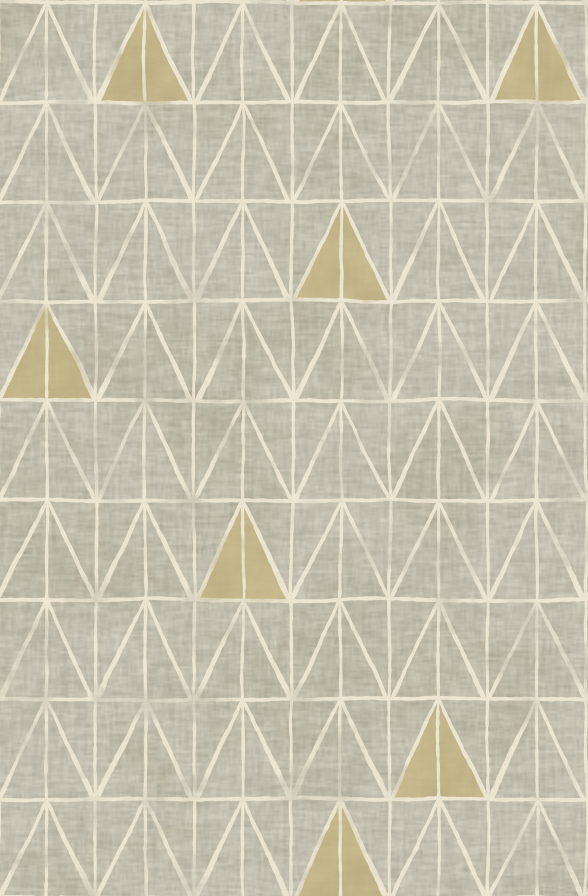
Give the GLSL for this pattern, as a Shadertoy shader.

```glsl
const vec2 GRID = vec2(6.0, 9.0);
const vec3 LINEN = vec3(0.765, 0.752, 0.692);
const vec3 STAIN = vec3(0.715, 0.695, 0.615);
const vec3 CREAM = vec3(0.920, 0.897, 0.820);
const vec3 GOLD = vec3(0.757, 0.708, 0.535);

// Rows from the top; bit c fills the triangle in column c.
const int ACCENT_ROWS[9] = int[9](34, 0, 8, 1, 0, 4, 0, 16, 8);

float hash(vec2 p) {
    vec3 q = fract(vec3(p.xyx) * 0.1031);
    q += dot(q, q.yzx + 33.33);
    return fract((q.x + q.y) * q.z);
}

float noise(vec2 p) {
    vec2 i = floor(p), f = fract(p);
    f = f * f * (3.0 - 2.0 * f);
    return mix(mix(hash(i), hash(i + vec2(1, 0)), f.x),
               mix(hash(i + vec2(0, 1)), hash(i + vec2(1, 1)), f.x), f.y);
}

float fbm(vec2 p) {
    float sum = 0.0, amplitude = 0.5;
    for (int i = 0; i < 5; i++) {
        sum += amplitude * noise(p);
        p = mat2(1.6, 1.2, -1.2, 1.6) * p + 7.3;
        amplitude *= 0.5;
    }
    return sum;
}

float stroke(float dist, float halfWidth, float aa) {
    return 1.0 - smoothstep(-aa, aa, abs(dist) - halfWidth);
}

// Hand-drawn waver of the grid lines
vec2 waver(vec2 p) {
    vec2 slow = vec2(noise(p * 1.3 + 4.0), noise(p * 1.3 + 41.0)) - 0.5;
    vec2 quick = vec2(noise(p * 4.5 + 17.0), noise(p * 4.5 + 73.0)) - 0.5;
    return 0.032 * slow + 0.014 * quick;
}

// Crossed threads: long, thin streaks in both directions
float weave(vec2 p) {
    float weft = noise(p * vec2(4.0, 31.0)) + noise(p * vec2(11.0, 47.0) + 9.0);
    float warp = noise(p * vec2(31.0, 4.0) + 50.0) + noise(p * vec2(47.0, 11.0) + 90.0);
    return 0.55 * weft + 0.45 * warp - 1.0;
}

vec3 linen(vec2 p) {
    float blotch = smoothstep(0.42, 0.72, fbm(p * 0.9 + 20.0));
    float scuff = smoothstep(0.50, 0.75, fbm(p * vec2(3.0, 5.0) + 60.0));
    vec3 color = mix(LINEN, STAIN, 0.55 * blotch + 0.35 * scuff);
    color += 0.085 * weave(p);
    return color + 0.025 * (noise(p * 27.0) - 0.5);
}

bool isAccent(vec2 cell) {
    int row = (17 - int(cell.y)) % 9;
    int column = int(max(cell.x, 0.0));
    return ((ACCENT_ROWS[row] >> column) & 1) == 1;
}

// Signed distance to a triangle's sloping side, negative inside
float slopeDistance(vec2 local, float foot) {
    float x = abs(local.x - 0.5);
    return (x - foot * (1.0 - local.y)) / length(vec2(1.0, foot));
}

float lineCover(vec2 local, float slope, float slopeWidth, float rough, float aa) {
    float vertical = abs(fract(local.x * 2.0 + 0.5) - 0.5) * 0.5;
    float horizontal = abs(fract(local.y + 0.5) - 0.5);
    float cover = stroke(vertical, 0.016 + rough, aa);
    cover = max(cover, stroke(horizontal, 0.019 + rough, aa));
    return max(cover, stroke(slope, slopeWidth + rough, aa));
}

void mainImage(out vec4 fragColor, in vec2 fragCoord) {
    vec2 p = fragCoord / iResolution.xy * GRID;
    float aa = 0.7 * GRID.y / iResolution.y;

    vec2 q = p + vec2(0.022, 0.024) + waver(p);
    vec2 cell = floor(q), local = fract(q);

    // Each sloping side gets its own foot position and taper
    vec2 sideId = cell * vec2(2.0, 1.0) + vec2(step(0.5, local.x), 0.0);
    float foot = mix(0.462, 0.500, hash(sideId + 3.0));
    float slopeWidth = mix(0.017, mix(0.019, 0.032, hash(sideId + 31.0)), 1.0 - local.y);
    float slope = slopeDistance(local, foot);

    vec3 color = linen(p);

    // Filled triangles with a faint, cloudy paint layer
    if (isAccent(cell)) {
        vec3 paint = GOLD + 0.07 * (fbm(p * 4.0) - 0.46) + 0.018 * weave(p);
        color = mix(color, paint, 1.0 - smoothstep(-aa, aa, slope));
    }

    // Cream lines, rubbed thin in places
    float rough = 0.008 * (noise(p * 19.0) - 0.5);
    float cover = lineCover(local, slope, slopeWidth, rough, aa);
    float wear = smoothstep(0.46, 0.76, fbm(p * 2.6 + 110.0));
    vec3 cream = CREAM + 0.025 * weave(p);
    color = mix(color, cream, cover * (1.0 - 0.6 * wear));

    fragColor = vec4(color, 1.0);
}
```
